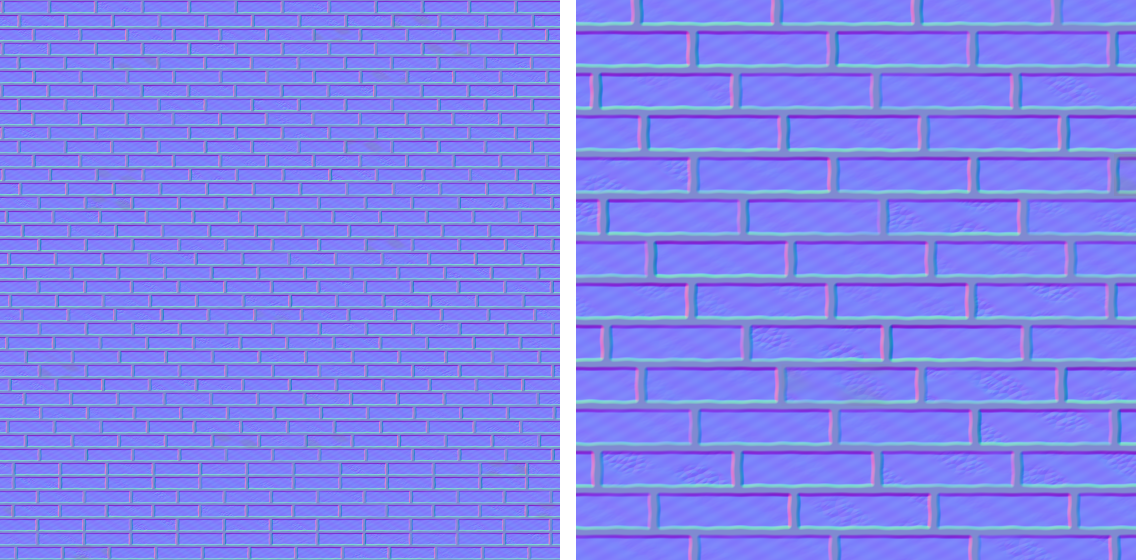
Left: the whole. Right: its middle third, enlarged.
Write a Shadertoy shader that draws this texture map.

```glsl
// Tangent-space normal map of a brick wall: 12 bricks across, 40 courses down.
// A height field (rounded boxes, wavy edges, cellular wear) is differentiated
// into normals; every seed wraps with the brick index, so the map tiles.

const vec2  BRICKS       = vec2(12.0, 40.0);
const float MORTAR       = 0.0017;  // half width of a joint
const float CORNER       = 0.0020;  // corner radius
const float BEVEL_IN     = 0.0021;  // bevel reach into the brick
const float BEVEL_OUT    = 0.0007;  // bevel reach into the joint
const float DEPTH        = 0.0017;  // brick height above the joint
const float EDGE_WOBBLE  = 0.00045;
const float UNDULATION   = 0.00011;
const float WEAR_HEIGHT  = 0.00050;
const vec2  WEAR_SCALE   = vec2(150.0, 330.0);
const float MORTAR_TILT  = 0.12;
const float MORTAR_GLOSS = 0.66;    // normal length inside the joints
const float GRIME_GLOSS  = 0.78;    // normal length on grimy patches
const float SLOPE_STEP   = 0.0004;
const int   SAMPLES      = 2;       // per axis

float hash(vec2 p) {
    vec3 q = fract(vec3(p.xyx) * 0.1031);
    q += dot(q, q.yzx + 33.33);
    return fract((q.x + q.y) * q.z);
}

// Distance to the nearest scattered cell point
float cellular(vec2 p) {
    vec2 cell = floor(p);
    float nearest = 2.0;
    for (int y = -1; y <= 1; y++)
        for (int x = -1; x <= 1; x++) {
            vec2 c = cell + vec2(x, y);
            vec2 point = c + vec2(hash(c), hash(c + 57.3));
            nearest = min(nearest, length(p - point));
        }
    return nearest;
}

// Horizontal shift of a course, in bricks: a third-bond with drift
float courseShift(float row) {
    float fromTop = mod(BRICKS.y - 1.0 - row, BRICKS.y);
    float course = fromTop - step(34.0, fromTop) - step(38.0, fromTop);
    float drift = 0.13 * smoothstep(11.0, 14.0, course) + 0.16 * max(course - 32.0, 0.0);
    return course / 3.0 + drift + 0.1 * hash(vec2(course, 7.0));
}

// Brick index (wrapped) and position from the brick centre in canvas units
vec2 brickLocal(vec2 uv, out vec2 id) {
    vec2 grid = uv * BRICKS;
    grid.x -= courseShift(floor(grid.y));
    id = mod(floor(grid), BRICKS);
    return (fract(grid) - 0.5) / BRICKS;
}

float brickDistance(vec2 p, float seed) {
    float wave = sin(p.x * 190.0 + seed * 40.0) + 0.6 * sin(p.x * 470.0 + seed * 91.0);
    float side = sin(p.y * 420.0 + seed * 63.0);
    float lower = mix(0.4, 1.0, step(p.y, 0.0));
    vec2 halfSize = 0.5 / BRICKS - MORTAR;
    halfSize -= EDGE_WOBBLE * vec2(0.5 + 0.5 * side, lower * (0.6 + 0.5 * wave));
    vec2 q = abs(p) - halfSize + CORNER;
    return length(max(q, 0.0)) + min(max(q.x, q.y), 0.0) - CORNER;
}

// Smooth blotches, 0 to 1, different on every brick
float patches(vec2 p, float seed) {
    float s = sin(p.x * 130.0 + seed * 50.0) + sin(p.y * 260.0 + p.x * 70.0 + seed * 80.0);
    return smoothstep(-0.3, 1.3, s);
}

float wallHeight(vec2 uv) {
    vec2 id;
    vec2 p = brickLocal(uv, id);
    float seed = hash(id + 3.0);
    float body = smoothstep(BEVEL_OUT, -BEVEL_IN, brickDistance(p, seed));

    // Uneven seating: overall depth plus a lean to one end
    float lean = (hash(id + 19.0) - 0.5) * 1.3 * p.x * BRICKS.x * 2.0;
    float top = DEPTH * (mix(0.65, 1.25, hash(id + 31.0)) + 0.6 * lean);

    // Gentle undulation
    top += UNDULATION * sin(p.x * 210.0 + p.y * 330.0 + seed * 70.0);
    top += UNDULATION * 0.45 * sin(p.y * 760.0 - p.x * 380.0 + seed * 120.0);

    // Diagonal creases on the worn bricks
    float wear = mix(0.12, 1.0, smoothstep(0.5, 1.0, hash(id + 43.0))) * patches(p, seed);
    if (wear > 0.01) {
        vec2 slanted = vec2(p.x + 0.4 * p.y, p.y - 0.45 * p.x);
        top += WEAR_HEIGHT * wear * cellular(slanted * WEAR_SCALE + 40.0 + seed * 60.0);
    }
    return body * top;
}

vec3 wallNormal(vec2 uv) {
    float h = wallHeight(uv);
    float dx = wallHeight(uv + vec2(SLOPE_STEP, 0.0)) - h;
    float dy = wallHeight(uv + vec2(0.0, SLOPE_STEP)) - h;
    vec3 normal = normalize(vec3(-dx, dy, SLOPE_STEP)); // green points down

    // Dull joints and occasional grime
    vec2 id;
    vec2 p = brickLocal(uv, id);
    float seed = hash(id + 3.0);
    float joint = smoothstep(-0.0012, 0.0008, brickDistance(p, seed));
    float grime = smoothstep(0.95, 0.98, hash(id + 71.0)) * patches(p, seed + 0.5);
    normal.y += MORTAR_TILT * joint;
    return normal * mix(1.0, MORTAR_GLOSS, joint) * mix(1.0, GRIME_GLOSS, grime);
}

void mainImage(out vec4 fragColor, in vec2 fragCoord) {
    vec3 sum = vec3(0.0);
    for (int j = 0; j < SAMPLES; j++)
        for (int i = 0; i < SAMPLES; i++) {
            vec2 offset = (vec2(i, j) + 0.5) / float(SAMPLES) - 0.5;
            sum += wallNormal((fragCoord + offset) / iResolution.xy);
        }
    vec3 normal = sum / float(SAMPLES * SAMPLES);
    fragColor = vec4(0.5 + 0.5 * normal * vec3(1.0, 1.0, 0.97), 1.0);
}
```
